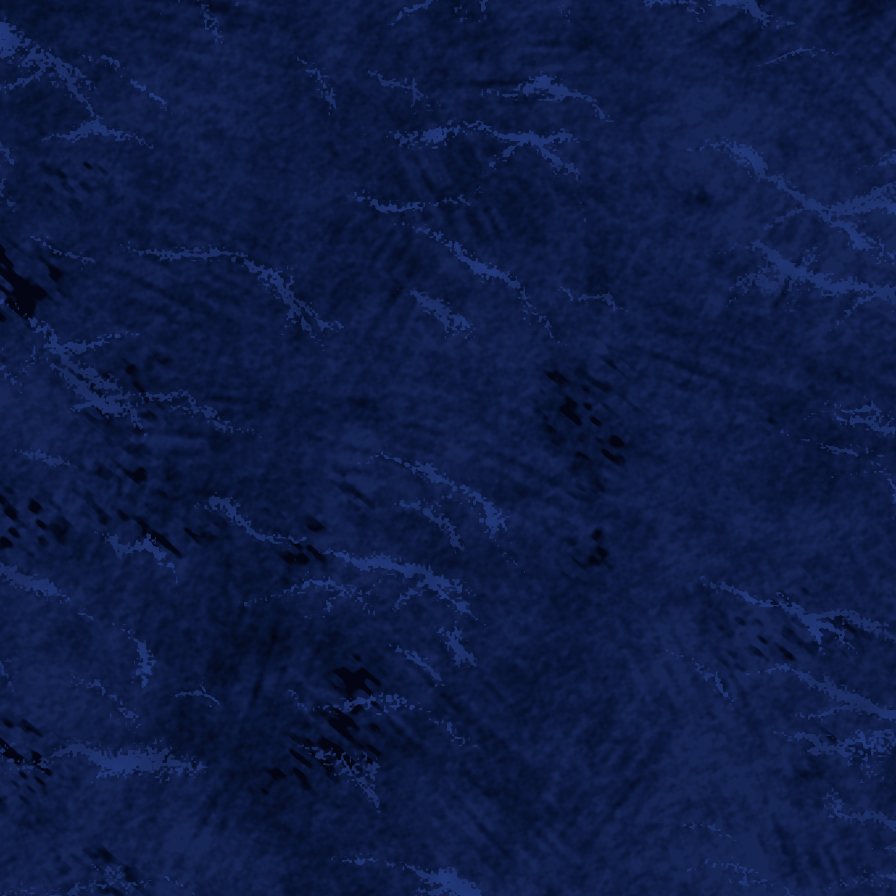
Give the GLSL for this texture, as a WebGL 2 fragment shader.

```glsl
#version 300 es
precision highp float;

uniform vec2 u_resolution;
out vec4 fragColor;

float hash(vec2 p) {
  vec3 q = fract(p.xyx * 0.1031);
  q += dot(q, q.yzx + 33.33);
  return fract((q.x + q.y) * q.z);
}

vec2 hash2(vec2 p) {
  return vec2(hash(p), hash(p + 57.3));
}

float noise(vec2 p) {
  vec2 cell = floor(p);
  vec2 f = fract(p);
  f = f * f * (3.0 - 2.0 * f);
  float low = mix(hash(cell), hash(cell + vec2(1, 0)), f.x);
  float high = mix(hash(cell + vec2(0, 1)), hash(cell + vec2(1, 1)), f.x);
  return mix(low, high, f.y);
}

float fbm(vec2 p) {
  float sum = 0.0;
  float amplitude = 0.533;
  for (int i = 0; i < 4; i++) {
    sum += amplitude * noise(p);
    p = mat2(0.8, 0.6, -0.6, 0.8) * p * 2.03 + 17.7;
    amplitude *= 0.5;
  }
  return sum;
}

vec2 rotate(vec2 p, float angle) {
  float c = cos(angle);
  float s = sin(angle);
  return vec2(c * p.x + s * p.y, c * p.y - s * p.x);
}

// Tapered arc along x, bent downwards at its ends
float arc(vec2 p, float halfLength, float bend, float width) {
  float along = p.x / halfLength;
  float across = abs(p.y + bend * halfLength * along * along);
  return max(1.0 - along * along, 0.0) * exp(-across / width);
}

// Scattered arcs, each with a side branch
float veins(vec2 p, float scale, float density, float width, float seed) {
  vec2 cell = floor(p * scale);
  float strength = 0.0;
  for (int y = -1; y <= 1; y++) {
    for (int x = -1; x <= 1; x++) {
      vec2 id = cell + vec2(x, y) + seed;
      if (hash(id + 3.1) > density) continue;
      vec2 shape = hash2(id + 11.9);
      vec2 q = p - (id - seed + hash2(id)) / scale;
      q = rotate(q, mix(-0.8, 0.15, shape.x));
      float halfLength = mix(0.35, 0.75, shape.y) / scale;
      strength = max(strength, arc(q, halfLength, 0.25, width));
      vec2 fork = rotate(q - vec2(0.2, -0.02) * halfLength, mix(-1.1, 0.9, shape.y));
      strength = max(strength, 0.85 * arc(fork, halfLength * 0.55, 0.25, width * 0.8));
    }
  }
  return strength;
}

// Patches of broken parallel scratches, each with its own direction
float scratches(vec2 p, float scale) {
  vec2 cell = floor(p * scale);
  float sum = 0.0;
  for (int y = -1; y <= 1; y++) {
    for (int x = -1; x <= 1; x++) {
      vec2 id = cell + vec2(x, y) + 40.0;
      vec2 q = p - (id - 40.0 + hash2(id)) / scale;
      float fade = exp(-7.0 * dot(q, q) * scale * scale);
      vec2 r = rotate(q, mix(-1.3, 1.3, hash(id + 7.7)));
      sum += fade * (noise(r * vec2(24.0, 140.0) + 60.0) - 0.5);
    }
  }
  return sum;
}

vec3 blueRamp(float tone) {
  vec3 color = mix(vec3(0.01, 0.02, 0.08), vec3(0.03, 0.078, 0.21), clamp((tone + 0.2) / 0.49, 0.0, 1.0));
  color = mix(color, vec3(0.05, 0.10, 0.26), clamp((tone - 0.29) / 0.21, 0.0, 1.0));
  return mix(color, vec3(0.075, 0.135, 0.32), clamp((tone - 0.5) / 0.25, 0.0, 1.3));
}

void main() {
  vec2 p = gl_FragCoord.xy / u_resolution.y;

  // Mottled ground
  float clouds = fbm(p * 3.6 + 5.0) - 0.5;
  float mottle = fbm(p * 24.0 + 31.0) - 0.5;
  float grain = noise(rotate(p, 0.5) * vec2(120.0, 170.0)) - 0.5;
  float fineGrain = noise(rotate(p, 1.1) * 250.0 + 45.0) - 0.5;
  float hatch = scratches(p, 4.5);
  float tone = 0.525 + 0.68 * clouds + 0.55 * mottle + 0.34 * grain + 0.22 * fineGrain + 0.6 * hatch;

  // Rare worn spots, cut into fine dark streaks
  float worn = smoothstep(0.6, 0.84, fbm(p * 7.5 + 83.0));
  float streak = noise(rotate(p, -0.7) * vec2(60.0, 150.0) + 9.0);
  tone -= 1.1 * worn * smoothstep(0.45, 0.85, streak);

  // Ragged veins, broken up by speckle
  vec2 wander = vec2(fbm(p * 11.0 + 2.0), fbm(p * 11.0 + 71.0)) - 0.5;
  vec2 bentP = p + 0.085 * wander;
  float strength = veins(bentP, 4.2, 0.95, 0.0068, 100.0);
  strength = max(strength, 0.85 * veins(bentP, 7.5, 0.6, 0.0055, 200.0));
  strength *= mix(0.25, 1.3, noise(p * 23.0 + 13.0));
  float speckle = noise(p * 340.0) - 0.5;
  float vein = smoothstep(0.27, 0.5, strength + 0.7 * speckle * smoothstep(0.02, 0.16, strength));

  vec3 veinColor = vec3(0.125, 0.212, 0.465) * (0.95 + 0.5 * mottle);
  fragColor = vec4(mix(blueRamp(tone), veinColor, 0.88 * vein), 1.0);
}
```
